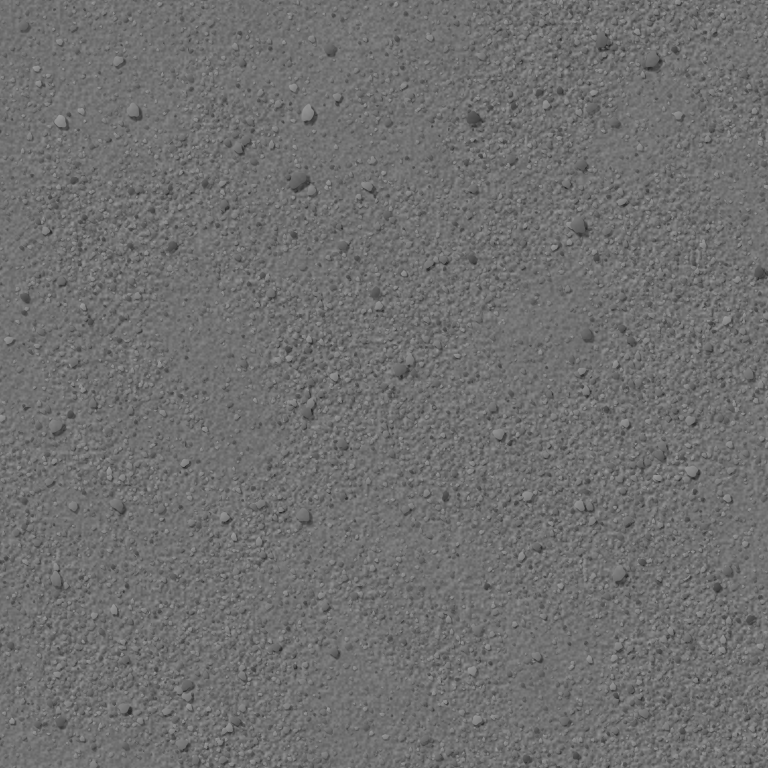
This texture is drawn by a WebGL 1 fragment shader. Its source:

```glsl
precision highp float;
// Grey gritty ground: fine sand, scattered grains and pebbles, lit from the upper left.
uniform vec2 u_resolution;

const vec2 TO_LIGHT = vec2(-0.65, 0.76);

vec3 hash3(vec2 p) {
  vec3 q = fract(vec3(p.xyx) * vec3(0.1031, 0.1030, 0.0973));
  q += dot(q, q.yxz + 33.33);
  return fract((q.xxy + q.yzz) * q.zyx);
}

float noise(vec2 p) {
  vec2 i = floor(p);
  vec2 f = fract(p);
  f = f * f * (3.0 - 2.0 * f);
  float low = mix(hash3(i).x, hash3(i + vec2(1.0, 0.0)).x, f.x);
  float high = mix(hash3(i + vec2(0.0, 1.0)).x, hash3(i + 1.0).x, f.x);
  return mix(low, high, f.y);
}

float fbm(vec2 p) {
  float sum = 0.0;
  float weight = 0.5;
  for (int i = 0; i < 4; i++) {
    sum += weight * noise(p);
    p = mat2(1.6, 1.2, -1.2, 1.6) * p + 17.3;
    weight *= 0.5;
  }
  return sum / 0.9375;
}

// Signed distance to a lumpy, squashed stone
float stoneDistance(vec2 d, float radius, float angle, float squash) {
  float c = cos(angle);
  float s = sin(angle);
  vec2 e = mat2(c, -s, s, c) * d * vec2(squash, 1.0 / squash);
  float turn = atan(e.y, e.x + 0.00001);
  float lumps = 0.1 * sin(3.0 * turn + angle * 5.0) + 0.06 * sin(5.0 * turn + angle);
  return length(e) - radius * (1.0 + lumps);
}

// Lays one size of stones, with their shadows, over the ground tone
float scatter(float ground, vec2 p, float cells, float radius, float share, float depth) {
  vec2 q = p * cells;
  vec2 home = floor(q);
  float blur = 0.75 * cells / u_resolution.y;
  float shadow = 0.0;
  float cover = 0.0;
  float tone = 0.0;
  for (int y = -1; y <= 1; y++) {
    for (int x = -1; x <= 1; x++) {
      vec2 cell = home + vec2(float(x), float(y));
      vec3 place = hash3(cell + cells * 3.7);
      vec3 look = hash3(cell + cells * 1.3 + 71.0);
      if (place.z < share) {
        vec2 d = q - cell - 0.15 - 0.7 * place.xy;
        float r = radius * mix(0.55, 1.15, look.x * look.x);
        float angle = look.y * 6.2832;
        float squash = mix(0.78, 1.0, look.z);
        float body = stoneDistance(d, r, angle, squash);
        float shade = stoneDistance(d + TO_LIGHT * r * 0.65, r, angle, squash);
        shadow = max(shadow, 1.0 - smoothstep(-blur, blur + 0.2 * r, shade));
        float mask = 1.0 - smoothstep(-blur, blur, body);
        float albedo = mix(0.39, 0.55, fract(look.x * 7.0 + look.z * 3.0));
        albedo -= 0.1 * step(0.8, fract(look.y * 9.0));
        float lit = albedo + 0.06 * clamp(dot(d / r, TO_LIGHT), -1.0, 1.0);
        tone = mix(tone, lit, cover > 0.0 ? mask : 1.0);
        cover = max(cover, mask);
      }
    }
  }
  ground -= shadow * depth;
  return mix(ground, tone, cover);
}

void main() {
  vec2 p = gl_FragCoord.xy / u_resolution.y;

  // Smooth silt alternates with rougher, grainier patches
  float rough = smoothstep(0.28, 0.66, fbm(p * 7.0 + 4.0));
  float tone = 0.446 + 0.025 * (fbm(p * 24.0) - 0.5);

  // Sand relief
  vec2 sand = p * 210.0;
  float relief = noise(sand) - noise(sand + TO_LIGHT * 0.8);
  tone += relief * mix(0.06, 0.14, rough);
  tone += (noise(p * 390.0 + 9.0) - 0.5) * mix(0.07, 0.11, rough);

  // Grains and pebbles, small to large
  tone = scatter(tone, p, 150.0, 0.38, mix(0.2, 0.62, rough), 0.09);
  tone = scatter(tone, p, 87.0, 0.33, mix(0.08, 0.32, rough), 0.11);
  tone = scatter(tone, p, 46.0, 0.26, mix(0.04, 0.14, rough), 0.14);
  tone = scatter(tone, p, 22.0, 0.2, 0.09, 0.17);

  // Dust over everything
  tone += (noise(p * 300.0 + 51.0) - 0.5) * 0.03;
  gl_FragColor = vec4(vec3(clamp(tone, 0.17, 0.68)), 1.0);
}
```
